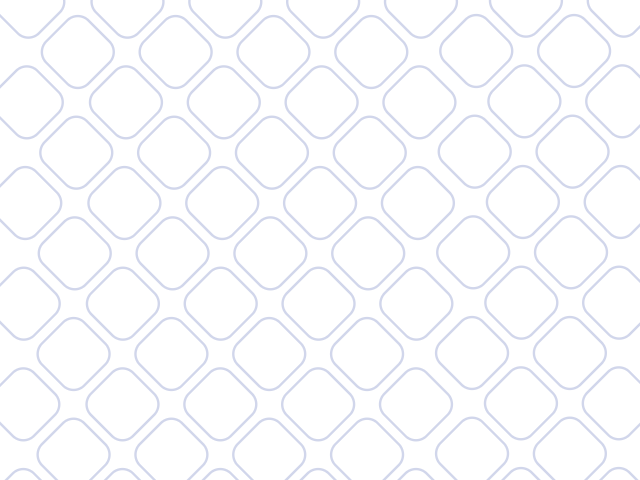
Give the GLSL for this pattern, as a WebGL 1 fragment shader.

```glsl
precision highp float;

uniform vec2 u_resolution;

// Signed distance to a square with rounded corners, standing on one corner
float roundedDiamond(vec2 p, float halfSide, float radius) {
    vec2 turned = abs(vec2(p.x + p.y, p.x - p.y)) * 0.70711;
    vec2 q = turned - halfSide + radius;
    return length(max(q, 0.0)) + min(max(q.x, q.y), 0.0) - radius;
}

// Diamond centre, with columns counted in half steps and rows downwards
vec2 diamondCentre(float column, float row) {
    vec2 centre = vec2(0.1637, 0.0035) + vec2(column, row) * vec2(0.1019, 0.10486);

    // Upper rows lean sideways, lower rows stand straight
    centre.x -= 0.0016 * min(row, 6.5);

    // Uneven seams between column groups
    float rightGroup = step(7.5, column);
    centre += rightGroup * vec2(0.0149, -0.0021);
    centre.x -= 0.0028 * step(column, -0.5);
    return centre;
}

void main() {
    // Canvas height is one unit, y runs down from the top edge
    float pixel = 1.0 / u_resolution.y;
    vec2 p = vec2(gl_FragCoord.x, u_resolution.y - gl_FragCoord.y) * pixel;

    // Nearest outline among the staggered rows
    float outline = 1.0;
    for (int r = 0; r < 11; r++) {
        float row = float(r);
        float evenRow = 1.0 - mod(row, 2.0);
        for (int c = 0; c < 7; c++) {
            // Odd rows hold one diamond fewer
            if (c == 6 && evenRow < 0.5) continue;
            vec2 centre = diamondCentre(2.0 * float(c) - evenRow, row);
            float d = roundedDiamond(p - centre, 0.0621, 0.0313);
            outline = min(outline, abs(d));
        }
    }

    // Pale blue stroke on white
    float stroke = clamp(0.5 - (outline - 0.0025) / pixel, 0.0, 1.0);
    gl_FragColor = vec4(mix(vec3(1.0), vec3(0.82, 0.84, 0.92), stroke), 1.0);
}
```
